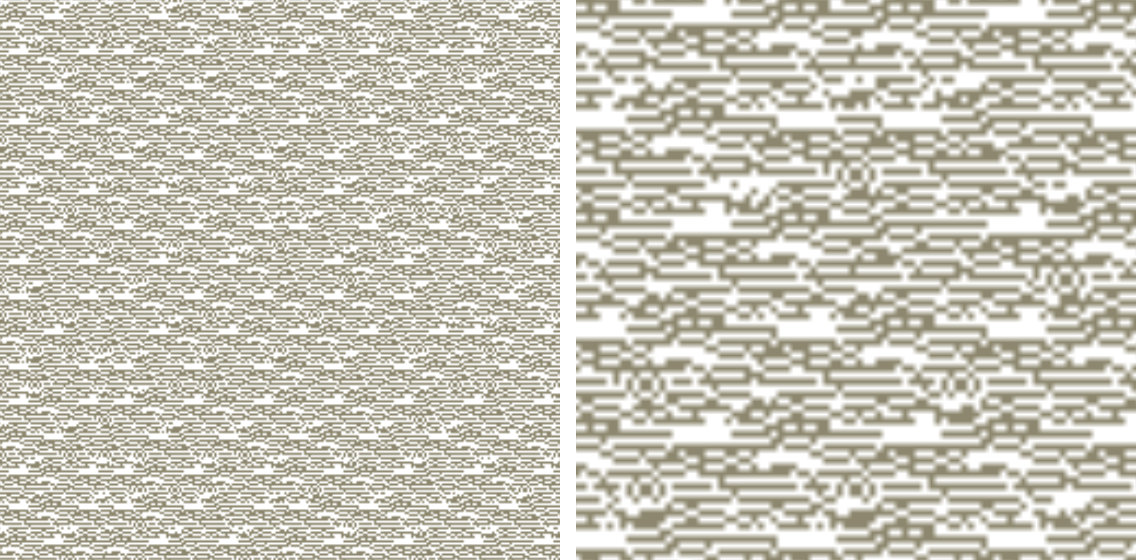
Left: the whole. Right: its middle third, enlarged.
Give the GLSL for this texture, as a Shadertoy shader.

```glsl
// Draws a woven cloth of fine horizontal threads with small white slubs, on a 16 by 16 grid of cells.

const float CELLS = 16.0;      // repeats across and down
const float STITCHES = 16.0;   // stitches along one side of a cell
const float COVERAGE = 0.5;    // share of dark thread in plain cloth
const vec3 THREAD = vec3(0.55, 0.53, 0.43);
const vec3 GROUND = vec3(1.0);

float hash(vec2 p) {
    vec3 q = fract(vec3(p.xyx) * 0.1031);
    q += dot(q, q.yzx + 33.33);
    return fract((q.x + q.y) * q.z);
}

// Checkered choice of cell, with random shifts of whole blocks.
float cellVariant(vec2 cell) {
    vec2 block = floor((cell + vec2(2.0, 1.0)) / vec2(5.0, 3.0));
    float shift = step(0.5, hash(block + 7.0));
    return mod(cell.x + cell.y + shift, 2.0);
}

// 1 inside an ellipse, falling to 0 at its rim.
float ellipse(vec2 d, vec2 radius) {
    return smoothstep(0.0, 0.35, 1.0 - length(d / radius));
}

// Layered sines that make the threads jog up or down by one stitch.
float threadWarp(vec2 q, float variant) {
    vec2 a = q * 6.28318 / STITCHES;
    return 0.18 * sin(a.x + a.y + 0.6 + 2.0 * variant)
         + 0.14 * sin(2.0 * a.x - 2.0 * a.y + 1.9)
         + 0.10 * sin(a.x + 3.0 * a.y + 4.0 + variant)
         + 0.12 * sin(4.0 * a.x - a.y + 1.0);
}

// Change of coverage made by the slub, shades and ragged streak of one cell.
float slubs(vec2 p, vec2 cell) {
    float variant = cellVariant(cell);
    float seed = hash(cell + 31.0);
    float side = 1.0 - 2.0 * mod(cell.y, 2.0);
    vec2 d = p - cell * STITCHES;

    // Small slub with a thin tail and a darker rim, in every other cell.
    vec2 b = d - vec2(8.0, 8.5);
    b.y -= 0.05 * side * b.x;
    float leaf = ellipse(b, vec2(5.4, 1.9));
    float tail = ellipse(b - vec2(4.0 * side, 1.0), vec2(5.0, 0.9));
    float rim = ellipse(b + vec2(-side, 2.5), vec2(7.0, 1.4));
    float change = (0.3 * rim - max(leaf, tail)) * (1.0 - variant);

    // Ragged streak with a dark underside, near the side of the cell.
    vec2 s = d - vec2(14.0, 13.5);
    s.y += side * 0.12 * s.x + 0.5 * sin(1.9 * s.x + 6.0 * seed);
    float streak = ellipse(s, vec2(6.2, 1.0));
    float under = ellipse(s + vec2(0.0, 1.8), vec2(6.0, 1.0));
    change += (0.3 * under - streak) * (1.0 - variant) * step(0.2, seed);

    // Long thin gap and a doubled thread, where the slub is missing.
    vec2 g = d - vec2(6.0, 4.5);
    float gap = ellipse(g, vec2(6.0, 0.9));
    float doubled = ellipse(g - vec2(3.0, 5.0), vec2(6.0, 1.0));
    change += (0.3 * doubled - 0.7 * gap) * variant * step(seed, 0.7);
    return change;
}

// 1 for a dark stitch, 0 for a bare one.
float stitch(vec2 index) {
    vec2 p = index + 0.5;
    vec2 cell = floor(p / STITCHES);
    vec2 local = p - cell * STITCHES;
    float variant = cellVariant(cell);
    local.x = mix(local.x, STITCHES - local.x, variant);
    float phase = 0.5 * index.y + 0.25 + threadWarp(local, variant);

    // Nested diamonds around some cell corners.
    vec2 corner = floor(p / STITCHES + 0.5);
    vec2 d = abs(p - corner * STITCHES);
    if (d.x * 0.8 + d.y < 3.6 && hash(corner + 53.0) > 0.72) {
        phase = 0.5 * (floor(d.x) + floor(d.y)) + 0.25;
    }

    float coverage = COVERAGE;
    for (float y = -1.0; y <= 1.0; y++) {
        for (float x = -1.0; x <= 1.0; x++) {
            coverage += slubs(p, cell + vec2(x, y));
        }
    }
    return step(fract(phase), coverage);
}

void mainImage(out vec4 fragColor, in vec2 fragCoord) {
    vec2 p = fragCoord / iResolution.xy * CELLS * STITCHES - 0.5;
    vec2 i = floor(p);
    vec2 f = p - i;

    // Blend neighbouring stitches for soft edges.
    float low = mix(stitch(i), stitch(i + vec2(1.0, 0.0)), f.x);
    float high = mix(stitch(i + vec2(0.0, 1.0)), stitch(i + 1.0), f.x);
    fragColor = vec4(mix(GROUND, THREAD, mix(low, high, f.y)), 1.0);
}
```
